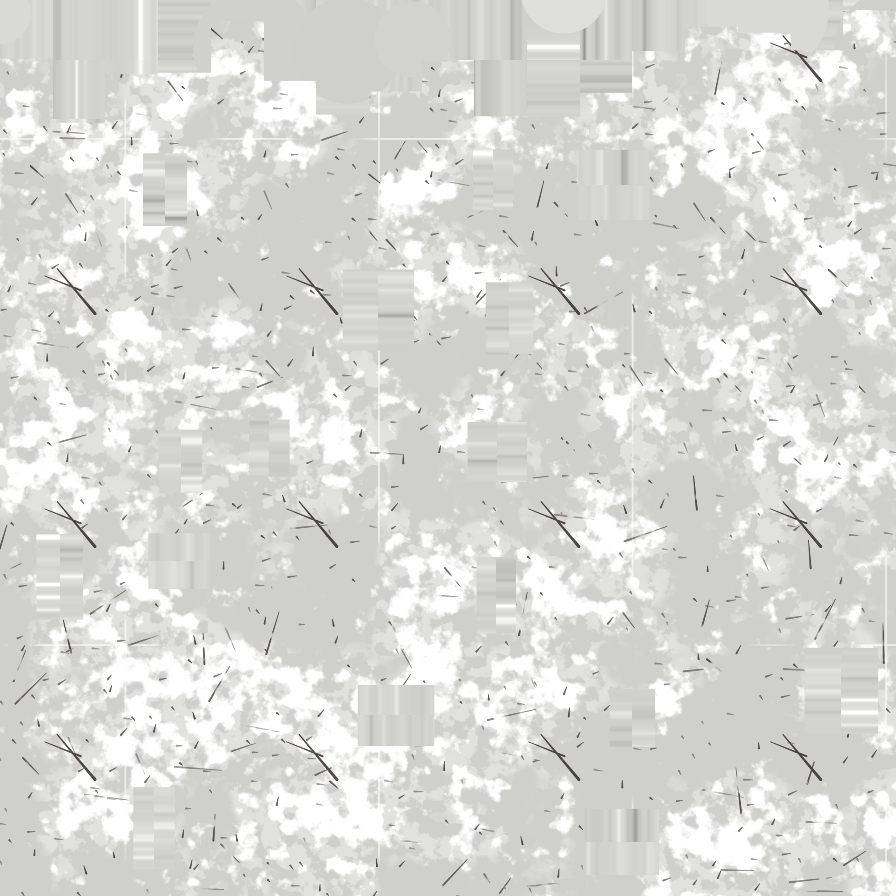
Give the GLSL for this texture, as a Shadertoy shader.

```glsl
#define BASE vec3(0.81, 0.81, 0.80)
#define FLAKE vec3(1.0)
#define INK vec3(0.20, 0.17, 0.16)
#define FLAKE_LOW 0.53
#define FLAKE_HIGH 0.64
#define REPEAT vec2(0.283, 0.565)
#define PATCH_GRID vec2(8.0, 7.0)
#define PATCH_CHANCE 0.24
#define TOP_EDGE 0.99

float hash(vec2 p) {
    return fract(sin(dot(p, vec2(127.1, 311.7))) * 43758.5453);
}

vec2 hash2(vec2 p) {
    return vec2(hash(p), hash(p + 57.3));
}

float noise(vec2 p) {
    vec2 i = floor(p), f = fract(p);
    f = f * f * (3.0 - 2.0 * f);
    return mix(mix(hash(i), hash(i + vec2(1, 0)), f.x),
               mix(hash(i + vec2(0, 1)), hash(i + vec2(1, 1)), f.x), f.y);
}

float fbm(vec2 p) {
    float sum = 0.0, amp = 0.516;
    for (int i = 0; i < 5; i++) {
        sum += amp * noise(p);
        p = mat2(1.6, 1.2, -1.2, 1.6) * p + 7.3;
        amp *= 0.5;
    }
    return sum;
}

vec2 around(vec2 p, vec2 center, vec2 period) {
    return mod(p - center + 0.5 * period, period) - 0.5 * period;
}

float blob(vec2 p, vec2 center, vec2 radius) {
    vec2 q = around(p, center, REPEAT) / radius;
    return exp(-dot(q, q));
}

float segment(vec2 p, vec2 a, vec2 b, float width, float px) {
    vec2 d = b - a;
    float t = clamp(dot(p - a, d) / dot(d, d), 0.0, 1.0);
    float w = width * (1.0 - 0.6 * t);
    return 1.0 - smoothstep(w - 0.5 * px, w + 0.5 * px, length(p - a - d * t));
}

// One short stroke in some of the cells of a grid
float scratches(vec2 p, float scale, float reach, float chance, float px) {
    float ink = 0.0;
    vec2 cell = floor(p * scale);
    for (int y = -1; y <= 1; y++)
    for (int x = -1; x <= 1; x++) {
        vec2 id = cell + vec2(x, y);
        vec2 r = hash2(id + scale);
        if (hash(id + 3.7 * scale) > chance) continue;
        float angle = r.x < 0.4 ? -0.95 + 0.6 * (r.y - 0.5) : -0.2 + 2.2 * r.y * r.y;
        vec2 a = (id + hash2(id + 19.1)) / scale;
        vec2 d = vec2(cos(angle), sin(angle)) * reach * (0.2 + 0.8 * r.x);
        ink = max(ink, segment(p, a, a + d, 0.0011, px) * (0.4 + 0.6 * r.y));
    }
    return ink;
}

// Smeared bars across one axis
float bars(float t, float seed) {
    float n = 0.55 * noise(vec2(t * 65.0, seed)) + 0.45 * noise(vec2(t * 210.0, seed + 5.0));
    float c = n - 0.48;
    return 0.825 + 0.12 * c + 2.6 * c * c * c;
}

float boxMask(vec2 q, vec2 halfSize, float px) {
    vec2 d = abs(q) - halfSize;
    return 1.0 - smoothstep(-0.5 * px, 0.5 * px, max(d.x, d.y));
}

void mainImage(out vec4 fragColor, in vec2 fragCoord) {
    vec2 p = fragCoord / iResolution.xy;
    float px = 1.0 / iResolution.y;

    // Flaking paint with repeated bright clusters
    float broad = fbm(p * 13.0 + 4.0);
    float fine = fbm(p * 65.0);
    float height = 0.5 * broad + 0.5 * fine;
    height += 0.15 * blob(p, vec2(0.18, 0.23), vec2(0.036, 0.034));
    height += 0.13 * blob(p, vec2(0.067, 0.10), vec2(0.012, 0.030));
    height += 0.10 * blob(p, vec2(0.135, 0.07), vec2(0.018, 0.020));
    float flakes = smoothstep(FLAKE_LOW, FLAKE_HIGH, height);
    float veil = 0.38 * smoothstep(0.46, 0.58, fbm(p * 80.0 + 31.0))
               * smoothstep(0.40, 0.54, broad);
    vec3 color = mix(BASE, FLAKE, max(flakes, veil));

    // Faint broken seams
    vec2 seam = abs(around(p, vec2(0.14, 0.28), REPEAT));
    float seamLine = 1.0 - smoothstep(0.0005, 0.0005 + px, min(seam.x, seam.y));
    color = mix(color, FLAKE, 0.6 * seamLine * smoothstep(0.5, 0.7, noise(p * 14.0)));

    // Scratches, specks and paired gouges
    float ink = scratches(p, 17.0, 0.055, 0.5, px) * smoothstep(0.3, 0.55, noise(p * 110.0));
    ink = max(ink, scratches(p, 42.0, 0.010, 0.38, px));
    vec2 g = around(p, vec2(0.08, 0.16), vec2(0.27, 0.26));
    ink = max(ink, segment(g, vec2(0.026, -0.030), vec2(-0.016, 0.020), 0.0017, px));
    ink = max(ink, segment(g, vec2(0.010, -0.004), vec2(-0.030, 0.012), 0.0011, px));
    color = mix(color, INK, 0.85 * ink);

    // Barred rectangles, split in two bands
    vec2 id = floor(p * PATCH_GRID);
    vec2 q = (fract(p * PATCH_GRID) - 0.5 - 0.3 * (hash2(id + 8.0) - 0.5)) / PATCH_GRID;
    vec2 halfSize = (0.17 + 0.18 * hash2(id + 23.0)) / PATCH_GRID;
    bool wide = halfSize.x > halfSize.y;
    float band = step(0.0, wide ? q.y : q.x);
    float patchTone = bars(wide ? p.x : p.y, hash(id) * 90.0 + band * 13.0);
    float patchMask = boxMask(q, halfSize, px) * step(hash(id + 41.0), PATCH_CHANCE);
    color = mix(color, BASE / 0.81 * patchTone, patchMask);

    // Ragged top border of bars and flat discs
    float column = floor(p.x * 17.0);
    float edge = TOP_EDGE - 0.13 * hash(vec2(column, 6.0));
    vec2 block = floor(p * vec2(17.0, 15.0));
    float topTone = bars(hash(block) < 0.6 ? p.x : p.y, hash(block + 2.0) * 70.0);
    for (int i = 0; i < 7; i++) {
        vec2 r = hash2(vec2(float(i), 71.0));
        vec2 center = vec2((float(i) + r.x) / 7.0, 0.93 + 0.09 * r.y);
        float radius = 0.035 + 0.035 * r.x;
        float disc = 1.0 - smoothstep(radius - px, radius, length(p - center));
        topTone = mix(topTone, 0.80 + 0.08 * r.y, disc);
    }
    float topMask = smoothstep(edge - 0.5 * px, edge + 0.5 * px, p.y);
    color = mix(color, BASE / 0.81 * topTone, topMask);

    fragColor = vec4(clamp(color, 0.0, 1.0), 1.0);
}
```
